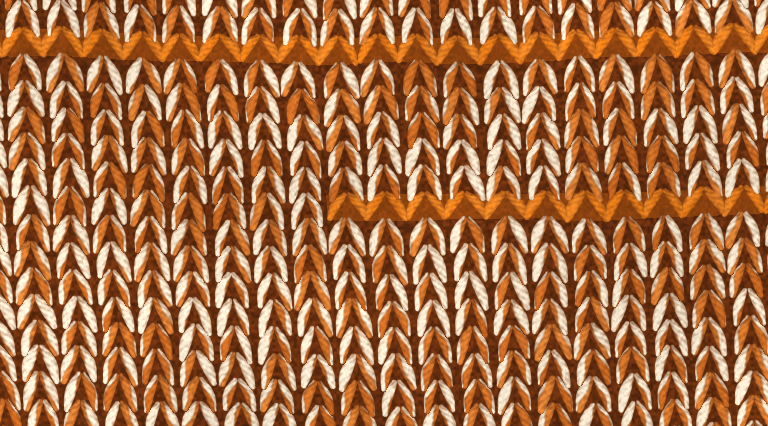
Give the GLSL for this texture, as a Shadertoy shader.

```glsl
// Two-ply knitted fabric: columns of orange and cream chevron stitches with two orange stripes.

float hash(vec2 p) {
    vec3 q = fract(vec3(p.xyx) * 0.1031);
    q += dot(q, q.yzx + 33.33);
    return fract((q.x + q.y) * q.z);
}

float noise(vec2 p) {
    vec2 i = floor(p), f = fract(p);
    f = f * f * (3.0 - 2.0 * f);
    return mix(mix(hash(i), hash(i + vec2(1, 0)), f.x),
               mix(hash(i + vec2(0, 1)), hash(i + vec2(1, 1)), f.x), f.y);
}

// Solid orange rows: one runs the full width, the other starts partway across
float stripe(vec2 cell) {
    return cell.y == 14.0 || (cell.y == 8.0 && cell.x > 7.0) ? 1.0 : 0.0;
}

void mainImage(out vec4 fragColor, in vec2 fragCoord) {
    const float rowHeight = 0.67;
    vec2 canvas = fragCoord / iResolution.x * 19.4;   // one unit per column
    float pixel = 19.4 / iResolution.x;

    // Leaning columns and gently sagging rows
    vec2 p = canvas;
    p.x -= 0.055 * (10.76 - p.y) - 0.12 * (noise(canvas * 0.45) - 0.5);
    p.y += 0.22 * sin(canvas.x * 0.17) + 0.14 * (noise(canvas * 0.6 + 40.0) - 0.5);
    vec2 home = floor(p / vec2(1.0, rowHeight));

    // Shadowed gaps between the yarns
    float fuzz = noise(canvas * 13.0);
    vec3 shadow = vec3(0.41, 0.185, 0.06);
    vec3 color = shadow * (0.72 + 0.5 * fuzz);
    color = mix(color, vec3(0.72, 0.35, 0.07), 0.5 * stripe(home));

    // Both arms of every nearby stitch; the highest yarn stays visible
    float top = -1.0;
    vec3 yarn = color;
    float cover = 0.0;
    for (int k = 0; k < 18; k++) {
        float side = k < 9 ? -1.0 : 1.0;
        vec2 cell = home + vec2(k % 3 - 1, (k / 3) % 3 - 1);
        vec2 seed = cell + vec2(60.0 + side * 23.0, 80.0);
        float band = stripe(cell);
        float vary = hash(seed);

        vec2 q = p - (cell + 0.5) * vec2(1.0, rowHeight);
        q.x = (q.x + 0.06 * (hash(cell + 90.0) - 0.5)) * side;
        vec2 a = vec2(0.06, 0.34);
        vec2 b = mix(vec2(0.36, -0.46), vec2(0.48, -0.28), band);
        b += 0.08 * (vec2(vary, hash(seed + 7.0)) - 0.5);

        // Bowed, tapered strand
        vec2 ab = b - a;
        vec2 normal = normalize(vec2(-ab.y, ab.x));
        float t = clamp(dot(q - a, ab) / dot(ab, ab), 0.0, 1.0);
        float bow = sin(3.1416 * t);
        vec2 offset = q - a - ab * t - normal * 0.05 * bow;
        float radius = (0.095 + 0.06 * bow) * (0.9 + 0.2 * vary);
        float edge = length(offset);
        float across = dot(offset, normal) / radius;
        float roundness = sqrt(max(0.0, 1.0 - edge * edge / (radius * radius)));
        float height = roundness + 0.25 * t;

        if (edge < radius && height > top) {
            top = height;
            cover = smoothstep(radius, radius - 1.5 * pixel, edge);

            // Cream ply winds around the orange ply
            float bias = 1.5 * (hash(seed + 31.0) - 0.5) + 0.9 * (noise(cell * 0.4) - 0.5);
            float ply = across + bias + 0.4 * sin(t * 5.0 + vary * 6.28) + 0.12;
            float cream = smoothstep(-0.22, 0.22, ply) * (1.0 - 0.93 * band);
            vec3 orange = mix(vec3(0.84, 0.43, 0.13), vec3(0.95, 0.56, 0.23), vary);
            orange = mix(orange, vec3(0.97, 0.52, 0.1), band);
            vec3 base = mix(orange, vec3(1.0, 0.94, 0.84), cream);

            // Twisted fibres, groove between plies, shaded apex
            float fibre = 0.5 + 0.5 * sin(across * 6.0 - t * 24.0 + vary * 6.28);
            float groove = (1.0 - band) * exp(-18.0 * ply * ply);
            float light = 0.12 + 0.9 * roundness - 0.2 * fibre - 0.22 * groove;
            light += 0.3 * (fuzz - 0.5) - 0.3 * (1.0 - smoothstep(0.0, 0.3, t));
            light += 0.1 * cream - 0.06 * side;
            yarn = mix(shadow, base, clamp(light, 0.0, 1.0));
        }
    }
    color = mix(color, yarn, cover);

    // Fine lint and uneven brightness
    color *= 0.94 + 0.12 * noise(canvas * vec2(24.0, 17.0));
    color *= 0.95 + 0.1 * noise(canvas * 0.35 + 11.0);
    fragColor = vec4(color, 1.0);
}
```
